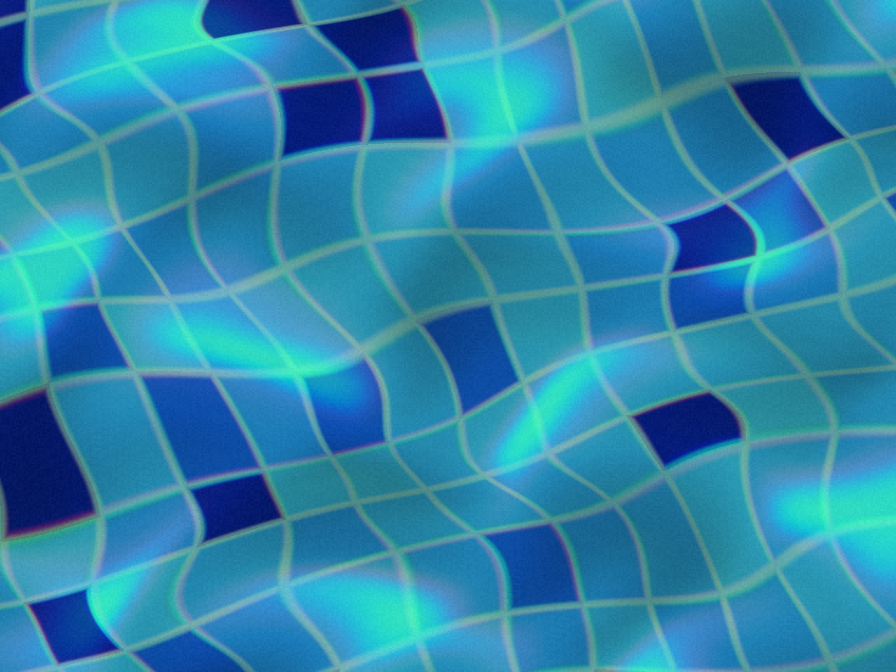
This texture is drawn by a Shadertoy shader. Its source:

```glsl
// Pool floor of small blue tiles seen through moving water.
// A slanted grid is bent by layered sines, once per colour channel so that
// edges split into fringes; folded sines add pools of iridescent light.

const vec2 TILE_SIZE = vec2(0.125, 0.122);
const float GROUT_WIDTH = 0.085;
const float DISPERSION = 0.11;

const vec3 NAVY  = vec3(0.02, 0.11, 0.47);
const vec3 COBALT = vec3(0.05, 0.30, 0.64);
const vec3 AZURE = vec3(0.10, 0.46, 0.69);
const vec3 TEAL  = vec3(0.17, 0.60, 0.68);
const vec3 GROUT = vec3(0.44, 0.68, 0.62);
const vec3 MINT  = vec3(0.42, 0.90, 0.72);

float hash(vec2 p) {
    return fract(sin(dot(p, vec2(127.1, 311.7))) * 4375.85);
}

// Displacement of the floor by waves of rising frequency
vec2 ripple(vec2 p, float amplitude, float frequency) {
    vec2 d = vec2(0.0);
    for (int i = 0; i < 4; i++) {
        float k = float(i);
        vec2 q = p + d;
        float lean = 0.55 * cos(k * 2.3 + 0.4);
        d += amplitude * vec2(sin(frequency * (q.y + lean * q.x) + k * 2.1),
                              sin(frequency * (0.8 * q.y - lean * q.x) + k * 4.3 + 1.0));
        amplitude *= 0.6;
        frequency *= 1.6;
    }
    return d;
}

// Rows climb to the right, columns lean to the left going up
vec2 slantedGrid(vec2 p) {
    return vec2(p.x + 0.45 * p.y, p.y - 0.25 * p.x) / TILE_SIZE;
}

vec3 tileColor(vec2 id) {
    float kind = hash(id + 3.0);
    vec3 c = mix(AZURE, TEAL, hash(id + 19.0));
    c = mix(c, COBALT, step(kind, 0.21));
    return mix(c, NAVY, step(kind, 0.12));
}

vec3 floorColor(vec2 g, float groutWidth) {
    vec2 toEdge = 0.5 - abs(fract(g) - 0.5);
    float edge = min(toEdge.x, toEdge.y);
    float grout = 1.0 - smoothstep(0.2 * groutWidth, groutWidth, edge);
    return mix(tileColor(floor(g)), GROUT, 0.75 * grout);
}

// Smooth folded light in 0..1
float foldedLight(vec2 p) {
    vec2 q = p * vec2(8.0, 13.0) + vec2(3.0, -4.0) * p.yx;
    for (int i = 0; i < 3; i++) {
        float k = float(i);
        q += 0.7 * sin(1.3 * q.yx + vec2(1.7, 2.9) * k);
    }
    return 0.5 + 0.5 * sin(q.x) * sin(q.y);
}

void mainImage(out vec4 fragColor, in vec2 fragCoord) {
    vec2 p = fragCoord / iResolution.y;
    vec2 bend = ripple(p, 0.030, 9.0);

    // Refract each channel by a slightly different amount
    vec3 ground, light;
    for (int c = 0; c < 3; c++) {
        float shift = float(c) - 1.0;
        vec2 seen = p + bend * (1.0 + DISPERSION * shift);
        ground[c] = floorColor(slantedGrid(seen), GROUT_WIDTH)[c];
        light[c] = foldedLight(p + 0.6 * bend + shift * vec2(0.005, 0.012));
    }

    // Broad shading, then mint highlights held back on dark tiles
    float reflectance = smoothstep(0.05, 0.55, ground.g);
    vec3 col = ground * (0.80 + 0.42 * light);
    vec3 glow = smoothstep(0.58, 1.0, light) * mix(0.15, 0.62, reflectance);
    col = mix(col, MINT, glow);

    // Iridescent bands around the brightest folds
    vec3 spectrum = cos(6.2832 * (1.6 * light.g + vec3(0.0, 0.33, 0.67)));
    float band = smoothstep(0.50, 0.85, light.g) * mix(0.3, 1.0, reflectance);
    col += vec3(0.16, 0.08, 0.09) * spectrum * band;

    // Fine grain
    col += 0.03 * (hash(floor(p * 384.0)) - 0.5);
    fragColor = vec4(clamp(col, 0.0, 1.0), 1.0);
}
```
